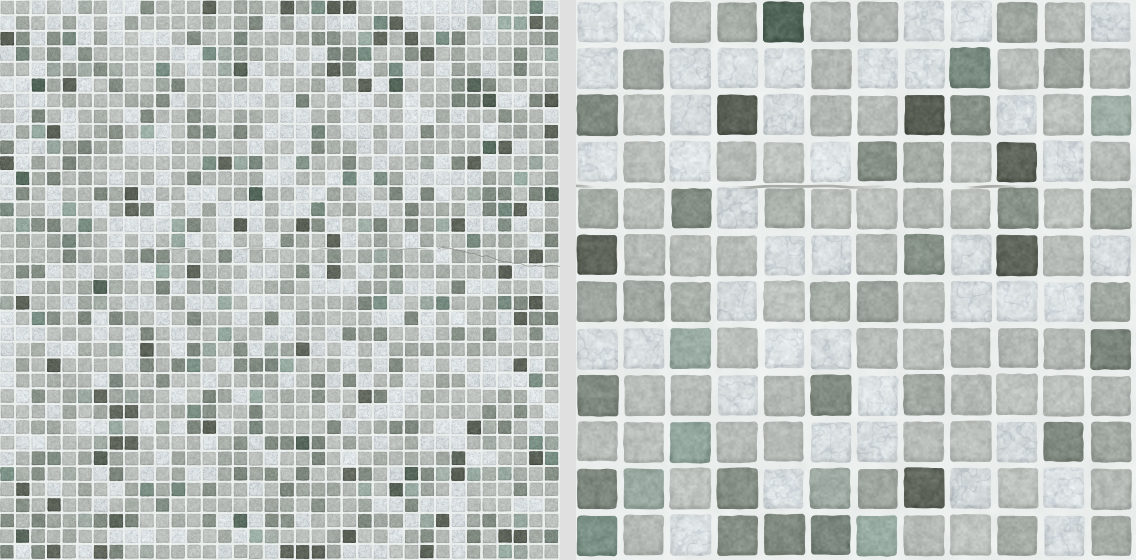
Left, the full canvas; right, a detail of the centre.
Write a Shadertoy shader that draws this texture.

```glsl
const float TILES = 36.0;
const vec2 TILE_CENTER = vec2(0.46, 0.53);
const float TILE_HALF = 0.432;
const float CORNER_RADIUS = 0.07;

const vec3 GROUT = vec3(0.92, 0.935, 0.93);
const vec3 MARBLE = vec3(0.86, 0.88, 0.89);
const vec3 PALE = vec3(0.725, 0.745, 0.73);
const vec3 SAGE = vec3(0.645, 0.67, 0.645);
const vec3 MOSS = vec3(0.515, 0.55, 0.515);
const vec3 DARK = vec3(0.37, 0.395, 0.355);
const vec3 CRACK = vec3(0.47, 0.48, 0.45);

float hash(vec2 p) {
    vec3 q = fract(vec3(p.xyx) * 0.1031);
    q += dot(q, q.yzx + 33.33);
    return fract((q.x + q.y) * q.z);
}

float noise(vec2 p) {
    vec2 i = floor(p);
    vec2 f = fract(p);
    f = f * f * (3.0 - 2.0 * f);
    float low = mix(hash(i), hash(i + vec2(1, 0)), f.x);
    float high = mix(hash(i + vec2(0, 1)), hash(i + vec2(1, 1)), f.x);
    return mix(low, high, f.y);
}

float fbm(vec2 p) {
    float sum = 0.0;
    float amplitude = 0.5;
    for (int i = 0; i < 3; i++) {
        sum += amplitude * noise(p);
        p = p * 2.03 + 17.7;
        amplitude *= 0.5;
    }
    return sum / 0.875;
}

float roundedBox(vec2 p, float halfSize, float radius) {
    vec2 d = abs(p) - halfSize + radius;
    return length(max(d, 0.0)) + min(max(d.x, d.y), 0.0) - radius;
}

// Coverage of a horizontal-ish line between two x limits
float lineMask(vec2 uv, float y, float left, float right, float halfWidth, float aa) {
    float span = step(left, uv.x) * step(uv.x, right);
    return span * (1.0 - smoothstep(halfWidth - aa, halfWidth + aa, abs(uv.y - y)));
}

vec3 tileColor(float pick) {
    if (pick < 0.23) return MARBLE;
    if (pick < 0.60) return PALE;
    if (pick < 0.80) return SAGE;
    if (pick < 0.93) return MOSS;
    return DARK;
}

vec3 glaze(vec2 cell, vec2 grid) {
    float pick = hash(cell + 5.3);
    vec3 color = tileColor(pick);

    // Tone and hue drift between tiles
    color += 0.05 * (hash(cell + 71.9) - 0.5);
    float green = smoothstep(0.7, 1.0, hash(cell + 143.1)) * step(0.6, pick);
    color += green * vec3(-0.04, 0.012, 0.005);

    // Speckled glaze, with pale veins on the marble tiles
    vec2 p = grid + 40.0 * hash(cell + 29.7);
    color += 0.11 * (fbm(p * 7.0) - 0.5) + 0.06 * (noise(p * 19.0) - 0.5);
    float vein = 1.0 - smoothstep(0.0, 0.07, abs(fbm(p * 3.5 + 9.0) - 0.5));
    return color - step(pick, 0.23) * vein * vec3(0.065, 0.055, 0.045);
}

void mainImage(out vec4 fragColor, in vec2 fragCoord) {
    vec2 uv = fragCoord / iResolution.xy;
    float pixel = 1.0 / iResolution.y;
    vec2 grid = uv * TILES;
    vec2 cell = floor(grid);

    // Slightly uneven placement and size
    vec2 shift = 0.035 * (vec2(hash(cell + 11.1), hash(cell + 47.3)) - 0.5);
    vec2 local = grid - cell - TILE_CENTER - shift;
    float size = TILE_HALF + 0.02 * (hash(cell + 83.7) - 0.5);
    float wobble = 0.025 * (noise(grid * 6.0) - 0.5);
    float dist = roundedBox(local, size, CORNER_RADIUS) + wobble;
    float aa = 0.6 * TILES * pixel;
    float tile = 1.0 - smoothstep(-aa, aa, dist);

    // Worn grout and softly shaded tile rims
    vec3 grout = GROUT + 0.05 * (fbm(grid * 2.5) - 0.5);
    vec3 color = glaze(cell, grid);
    float rim = smoothstep(-0.13, -0.02, dist);
    color -= rim * (0.025 + 0.05 * smoothstep(-0.2, 0.4, -local.y));
    color = mix(grout, color, tile);

    // Broken seam along one joint
    float seamY = 20.0 / TILES + 0.0016 * (noise(vec2(uv.x * 60.0, 3.0)) - 0.5);
    float seam = lineMask(uv, seamY, 0.24, 0.81, 0.0008, 0.6 * pixel);
    seam *= smoothstep(0.3, 0.65, noise(vec2(uv.x * 45.0, 8.0)));

    // Jagged crack falling to the right edge
    float crackY = mix(0.557, 0.524, smoothstep(0.78, 0.97, uv.x));
    crackY += 0.007 * (fbm(vec2(uv.x * 70.0, 5.0)) - 0.5);
    float crack = lineMask(uv, crackY, 0.78, 1.0, 0.0007, 0.6 * pixel);
    color = mix(color, CRACK, max(0.6 * seam, 0.7 * crack));

    fragColor = vec4(clamp(color, 0.0, 1.0), 1.0);
}
```
